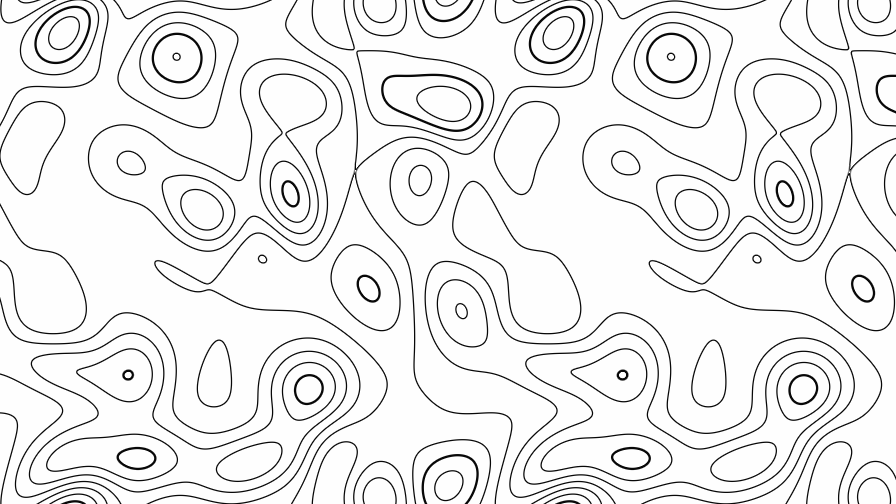
This pattern is drawn by a WebGL 1 fragment shader. Its source:

```glsl
precision highp float;
// Topographic contour lines on white paper, repeating in a square tile.
// A wrapped grid of jittered, stretched hills and hollows is summed into a
// height field; its exact slope turns level offsets into even line widths.

uniform vec2 u_resolution;

// Lengths are in canvas heights
const float TILE_SIZE = 0.981;
const float CELLS_PER_TILE = 6.0;
const vec2 TILE_ORIGIN = vec2(0.02, 0.019);

// Hill shape, in cells
const float HILL_RADIUS = 0.52;
const float MAX_STRETCH = 2.0;
const float DEEPEST = -0.9;
const float HIGHEST = 1.0;

// Contours
const float LEVEL_STEP = 0.18;
const float BOLD_EVERY = 6.0;
const float BOLD_INDEX = 2.0;
const float THIN_WIDTH = 0.0025;
const float BOLD_WIDTH = 0.0046;

const vec3 PAPER = vec3(0.995);
const vec3 INK = vec3(0.03);

vec2 hash22(vec2 p) {
  vec2 k = vec2(dot(p, vec2(127.1, 311.7)), dot(p, vec2(269.5, 183.3)));
  return fract(sin(k) * 43758.545);
}

// Height in x, slope per cell in yz
vec3 terrain(vec2 p) {
  vec2 cell = floor(p);
  vec3 sum = vec3(0.0);
  for (int j = -2; j <= 2; j++) {
    for (int i = -2; i <= 2; i++) {
      vec2 neighbour = cell + vec2(float(i), float(j));
      vec2 id = mod(neighbour, CELLS_PER_TILE);
      vec2 jitter = hash22(id + 3.7);
      vec2 traits = hash22(id + 19.3);
      float angle = 6.2832 * hash22(id + 41.9).x;
      float amplitude = mix(DEEPEST, HIGHEST, traits.x);
      float stretch = mix(1.0, MAX_STRETCH, traits.y);

      // Rotated elliptical Gaussian and its gradient
      float c = cos(angle), s = sin(angle);
      mat2 turn = mat2(c, -s, s, c);
      vec2 q = turn * (p - neighbour - jitter);
      vec2 kq = q * vec2(stretch, 1.0 / stretch) / (HILL_RADIUS * HILL_RADIUS);
      float bump = amplitude * exp(-dot(kq, q));
      sum += bump * vec3(1.0, -2.0 * (kq * turn));
    }
  }
  return sum;
}

// Share of a pixel covered by a line whose centre is dist away
float lineCoverage(float dist, float width, float pixel) {
  float inner = max(dist - 0.5 * width, -0.5 * pixel);
  float outer = min(dist + 0.5 * width, 0.5 * pixel);
  return clamp((outer - inner) / pixel, 0.0, 1.0);
}

void main() {
  float pixel = 1.0 / u_resolution.y;
  float cellsPerUnit = CELLS_PER_TILE / TILE_SIZE;
  vec2 p = gl_FragCoord.xy * pixel;
  vec3 ground = terrain((p - TILE_ORIGIN) * cellsPerUnit);

  // Distance to the nearest contour
  float level = floor(ground.x / LEVEL_STEP + 0.5);
  float slope = max(length(ground.yz) * cellsPerUnit, 0.001);
  float dist = abs(ground.x - level * LEVEL_STEP) / slope;

  // One level in each group is drawn heavier
  float fromBold = mod(level - BOLD_INDEX + 0.5, BOLD_EVERY);
  float width = fromBold < 1.0 ? BOLD_WIDTH : THIN_WIDTH;

  gl_FragColor = vec4(mix(PAPER, INK, lineCoverage(dist, width, pixel)), 1.0);
}
```
